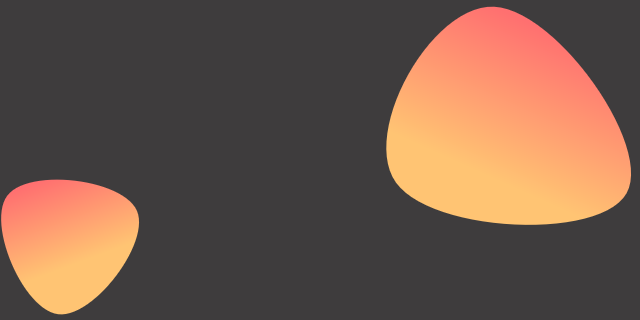
A WebGL 2 fragment shader for this background:

```glsl
#version 300 es
precision highp float;

uniform vec2 u_resolution;
out vec4 fragColor;

const vec3 BACKDROP = vec3(0.245, 0.237, 0.239);
const vec3 CORAL = vec3(1.0, 0.44, 0.44);
const vec3 AMBER = vec3(1.0, 0.77, 0.45);
const float ROUNDNESS = 0.27;  // handle length as a share of the opposite chord
const int ARC_STEPS = 28;

// Corners of each blob, in units of the canvas height
const vec2 LARGE[3] = vec2[3](vec2(1.544, 0.979), vec2(1.958, 0.396), vec2(1.237, 0.430));
const vec2 SMALL[3] = vec2[3](vec2(0.023, 0.389), vec2(0.428, 0.341), vec2(0.182, 0.018));

// Gradient axes: direction towards coral, then amber and coral positions
const vec2 LARGE_AXIS = vec2(0.41, 0.91);
const vec2 LARGE_RANGE = vec2(1.032, 1.522);
const vec2 SMALL_AXIS = vec2(-0.35, 0.94);
const vec2 SMALL_RANGE = vec2(0.081, 0.362);

vec2 bezier(vec2 a, vec2 b, vec2 c, vec2 d, float t) {
    float s = 1.0 - t;
    return s * s * s * a + 3.0 * s * s * t * b + 3.0 * s * t * t * c + t * t * t * d;
}

float segmentDistance(vec2 p, vec2 a, vec2 b) {
    vec2 ab = b - a;
    float h = clamp(dot(p - a, ab) / dot(ab, ab), 0.0, 1.0);
    return length(p - a - h * ab);
}

// Signed distance to a closed smooth curve through three corners
float blobDistance(vec2 p, vec2 corners[3]) {
    float nearest = 1e3;
    float side = 1.0;
    for (int i = 0; i < 3; i++) {
        vec2 start = corners[i];
        vec2 end = corners[(i + 1) % 3];
        vec2 opposite = corners[(i + 2) % 3];
        vec2 handleOut = start + ROUNDNESS * (end - opposite);
        vec2 handleIn = end - ROUNDNESS * (opposite - start);
        vec2 a = start;
        for (int j = 1; j <= ARC_STEPS; j++) {
            vec2 b = bezier(start, handleOut, handleIn, end, float(j) / float(ARC_STEPS));
            nearest = min(nearest, segmentDistance(p, a, b));
            // Each edge crossed by a horizontal ray flips the side
            if ((a.y > p.y) != (b.y > p.y)) {
                float crossing = a.x + (p.y - a.y) * (b.x - a.x) / (b.y - a.y);
                if (p.x < crossing) side = -side;
            }
            a = b;
        }
    }
    return side * nearest;
}

vec3 gradient(vec2 p, vec2 axis, vec2 range) {
    float t = (dot(p, axis) - range.x) / (range.y - range.x);
    return mix(AMBER, CORAL, clamp(t, 0.0, 1.0));
}

float coverage(float dist) {
    return clamp(0.5 - dist * u_resolution.y, 0.0, 1.0);
}

void main() {
    vec2 p = gl_FragCoord.xy / u_resolution.y;
    vec3 color = BACKDROP;
    color = mix(color, gradient(p, LARGE_AXIS, LARGE_RANGE), coverage(blobDistance(p, LARGE)));
    color = mix(color, gradient(p, SMALL_AXIS, SMALL_RANGE), coverage(blobDistance(p, SMALL)));
    fragColor = vec4(color, 1.0);
}
```
